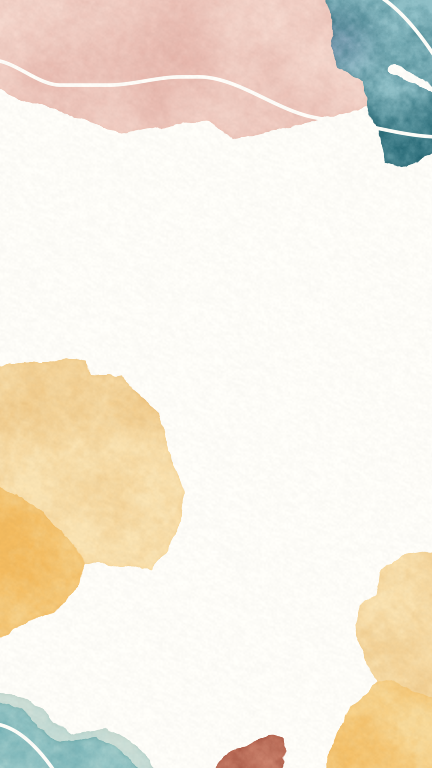
Write a Shadertoy shader that draws this background.

```glsl
// Watercolour washes in pink, teal and ochre with white contour lines on textured paper.

// Canvas is 100 wide, origin at the lower left
const vec2 CANVAS = vec2(100, 177.8);
const vec3 PAPER = vec3(.996, .992, .974);
const vec3 PINK_LIGHT = vec3(.96, .845, .805), PINK_DEEP = vec3(.89, .69, .65);
const vec3 TEAL_LIGHT = vec3(.56, .75, .78), TEAL_DEEP = vec3(.16, .42, .47);
const vec3 TEAL_BLUE = vec3(.55, .67, .75), MIST = vec3(.8, .87, .84);
const vec3 AQUA_LIGHT = vec3(.68, .83, .82), AQUA_DEEP = vec3(.42, .67, .69);
const vec3 OCHRE_LIGHT = vec3(.98, .89, .7), OCHRE_DEEP = vec3(.93, .77, .51);
const vec3 AMBER_LIGHT = vec3(.97, .85, .6), AMBER_DEEP = vec3(.95, .73, .37);
const vec3 RUST_LIGHT = vec3(.83, .55, .46), RUST_DEEP = vec3(.62, .3, .23);
const float LINE_HALF_WIDTH = .42, EDGE_WOBBLE = 1.5, GRAIN = .035;

// Outlines of the washes
#define P vec2
const int N = 11;
const vec2 PINK[N] = P[](P(-5,182),P(-5,161),P(2,156),P(14,152),P(28,147),P(35,148),
  P(48,150),P(54,145.4),P(69.4,149),P(85,153),P(80,182));
const vec2 TEAL[N] = P[](P(74.5,182),P(77,173),P(76.6,167),P(78,162),P(84,159),P(85,152),
  P(87.5,148),P(89,140),P(94,139),P(105,145),P(105,182));
const vec2 OCHRE[N] = P[](P(-5,93),P(20,94.7),P(21,91),P(28,91),P(37,82),P(39,73),
  P(43,64),P(41,54),P(35,46),P(19.4,47.7),P(-5,62));
const vec2 AMBER[N] = P[](P(-5,66),P(0,65),P(5,62.5),P(10,59),P(18,51),P(19.4,47.7),
  P(18,42),P(12.7,36),P(5,33),P(0,30),P(-5,28));
const vec2 SIDE_TOP[N] = P[](P(105,50.5),P(94,49.5),P(88.4,46),P(87,40),P(83,38),P(82,32),
  P(84.5,25),P(87,20),P(93,17),P(105,14),P(105,30));
const vec2 SIDE_LOW[N] = P[](P(87,20),P(91,20),P(97,17),P(105,15),P(105,-4),P(90,-4),
  P(75.5,-4),P(76,3),P(78,8),P(81,14.5),P(84,16.5));
const vec2 AQUA[N] = P[](P(-5,15.5),P(0,15),P(5,13.7),P(9,9.3),P(14,6),P(22,7),
  P(26.6,5.3),P(29.5,2.5),P(32,0),P(34,-4),P(-5,-4));
const vec2 RUST[N] = P[](P(49,-3),P(50.5,1),P(53.5,3.7),P(56.5,5),P(60,7),P(63,7.3),
  P(65.5,6.8),P(66.3,4.5),P(65.6,1.5),P(64,-3),P(56,-4));

float px; // edge softness
vec3 col; // painted colour

float hash(vec2 p) {
  vec3 q = fract(p.xyx * .1031);
  q += dot(q, q.yzx + 33.33);
  return fract((q.x + q.y) * q.z);
}

float noise(vec2 p) {
  vec2 i = floor(p), f = fract(p);
  f = f * f * (3. - 2. * f);
  return mix(mix(hash(i), hash(i + P(1, 0)), f.x),
             mix(hash(i + P(0, 1)), hash(i + P(1, 1)), f.x), f.y);
}

// Layered noise centred on zero
float fbm(vec2 p) {
  float sum = -.47, amp = .5;
  for (int i = 0; i < 4; i++, amp *= .5, p = p * 2.03 + 17.) sum += amp * noise(p);
  return sum;
}

// Signed distance to a closed outline, negative inside
float outline(vec2 p, vec2 v[N]) {
  float d = 1e6, s = 1.;
  for (int i = 0, j = N - 1; i < N; j = i, i++) {
    vec2 e = v[j] - v[i], w = p - v[i];
    vec2 b = w - e * clamp(dot(w, e) / dot(e, e), 0., 1.);
    d = min(d, dot(b, b));
    bvec3 c = bvec3(p.y >= v[i].y, p.y < v[j].y, e.x * w.y > e.y * w.x);
    if (all(c) || all(not(c))) s = -s;
  }
  return s * sqrt(d);
}

float blob(vec2 offset, float radius) {
  return exp(-dot(offset, offset) / (radius * radius));
}

void cover(vec3 paint, float d) {
  col = mix(col, paint, 1. - smoothstep(-px, px, d));
}

// Pigment that pools in a thin dark rim
void wash(float d, vec3 light, vec3 deep, float tone, float rim) {
  vec3 pigment = mix(light, deep, clamp(tone, 0., 1.));
  cover(pigment * (1. - rim * (1. - light) * exp(min(d, 0.) * 2.2)), d);
}

// White line along the zero set of v
void stroke(float v) {
  float slope = length(P(dFdx(v), dFdy(v))) * iResolution.x / CANVAS.x;
  cover(PAPER, abs(v) / max(slope, 1e-4) - LINE_HALF_WIDTH);
}

void mainImage(out vec4 fragColor, in vec2 fragCoord) {
  vec2 p = fragCoord / iResolution.xy * CANVAS;
  px = .6 * CANVAS.x / iResolution.x;
  col = PAPER;
  vec2 q = p + EDGE_WOBBLE * P(fbm(p * .4), fbm(p * .4 + 50.));
  float m = fbm(p * .11 + 3.) + .5 * fbm(p * .7); // mottling

  // Upper washes
  float tone = .25 + .45 * blob(p - P(38, 167), 17.) + .3 * blob(p - P(8, 158), 9.);
  wash(outline(q, PINK), PINK_LIGHT, PINK_DEEP, tone + .7 * m, .25);
  vec3 teal = mix(TEAL_LIGHT, TEAL_BLUE, blob(p - P(78, 168), 7.));
  tone = .12 + .75 * smoothstep(164., 147., p.y) + .25 * blob(p - P(80, 164), 7.);
  wash(outline(q, TEAL), teal, TEAL_DEEP, tone + 1.1 * m, .45);

  // Tapered gap in the teal
  vec2 g = q - P(91.3, 161.8), axis = P(9.7, -4.8);
  float h = clamp(dot(g, axis) / dot(axis, axis), 0., 1.);
  cover(PAPER, length(g - axis * h) - mix(1.3, .6, h));

  // Ochre and amber washes
  tone = .2 + .35 * smoothstep(62., 90., p.y) + .35 * blob(p - P(34, 84), 5.);
  wash(outline(q, OCHRE), OCHRE_LIGHT, OCHRE_DEEP, tone + m, .35);
  wash(outline(q, AMBER), AMBER_LIGHT, AMBER_DEEP, .4 + .4 * blob(p - P(4, 52), 14.) + m, .2);
  wash(outline(q, SIDE_TOP), OCHRE_LIGHT, OCHRE_DEEP, .3 + m, .2);
  wash(outline(q, SIDE_LOW), AMBER_LIGHT, AMBER_DEEP, .2 + .4 * blob(p - P(80, 4), 10.) + m, .2);

  // Lower washes
  wash(outline(q - P(2.5, 2), AQUA), MIST, AQUA_LIGHT, .15 + m, .3);
  wash(outline(q, AQUA), AQUA_LIGHT, AQUA_DEEP, .4 + m, .5);
  wash(outline(q, RUST), RUST_LIGHT, RUST_DEEP, .4 + .4 * blob(p - P(55, 1), 5.) + m, .3);

  // Contour lines
  stroke(p.y - 163.9 + 5.8 * smoothstep(-2., 14., p.x) - 1.9 * smoothstep(25., 42., p.x)
    + 9.7 * smoothstep(46., 76., p.x) + 4.2 * smoothstep(72., 102., p.x));
  float x = p.x - 89.1;
  stroke(p.y - 177.8 + x * (.73 + .035 * max(x, 0.)));
  stroke(p.y - 10. + p.x * (.25 + .048 * p.x));

  // Paper tooth
  float tooth = noise(p * P(.9, 1.5) + p.yx * .4) + noise(p * 2.3) - 1.;
  fragColor = vec4(col * (1. + GRAIN * (.5 * tooth - .1)), 1);
}
```
